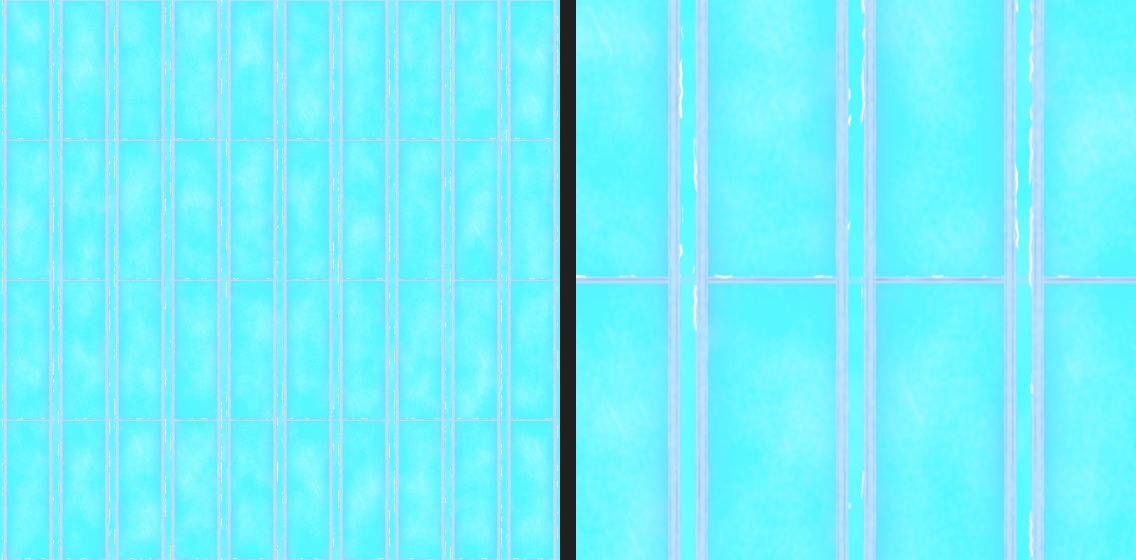
Left, the full canvas; right, a detail of the centre.
Write a three.js fragment shader that draws this pattern.

```glsl
varying vec2 vUv;

float hash(vec2 p) {
  return fract(sin(dot(p, vec2(127.1, 311.7))) * 4375.85);
}

vec2 cornerSlope(vec2 corner, vec2 period) {
  float angle = 6.2832 * hash(floor(mod(corner + 0.5, period)));
  return vec2(cos(angle), sin(angle));
}

// Gradient noise that wraps after a whole number of lattice cells
float noise(vec2 p, vec2 period) {
  vec2 i = floor(p), f = p - i;
  vec2 u = f * f * f * (f * (f * 6.0 - 15.0) + 10.0);
  vec2 e = vec2(1.0, 0.0);
  float a = dot(cornerSlope(i, period), f);
  float b = dot(cornerSlope(i + e.xy, period), f - e.xy);
  float c = dot(cornerSlope(i + e.yx, period), f - e.yx);
  float d = dot(cornerSlope(i + e.xx, period), f - e.xx);
  return mix(mix(a, b, u.x), mix(c, d, u.x), u.y);
}

float tiled(vec2 frequency) {
  return noise(vUv * frequency, frequency);
}

float cloudNoise(vec2 frequency) {
  float sum = 0.0, amplitude = 1.0;
  for (int octave = 0; octave < 5; octave++) {
    sum += amplitude * tiled(frequency);
    frequency *= 2.0;
    amplitude *= 0.55;
  }
  return sum;
}

float band(float x, float center, float halfWidth, float blur) {
  return 1.0 - smoothstep(halfWidth - blur, halfWidth + blur, abs(x - center));
}

void main() {
  // Ten columns by four rows, with signed distances to the nearest joints
  vec2 grid = vec2(10.0, 4.0);
  vec2 joint = (fract(vUv * grid + 0.5) - 0.5) / grid;
  vec2 away = abs(joint);
  float tint = hash(floor(vUv * grid) + 3.0);
  float cloud = cloudNoise(vec2(17.0, 13.0));
  float grain = tiled(vec2(230.0, 190.0)) + 0.6 * tiled(vec2(420.0, 310.0));

  // Frosted panel, paler towards its middle
  float middle = smoothstep(0.010, 0.036, away.x) * smoothstep(0.0, 0.06, away.y);
  float frost = 0.12 + 0.28 * middle + 0.65 * cloud + 0.16 * (tint - 0.5) + 0.22 * grain;
  vec3 color = mix(vec3(0.34, 0.97, 1.0), vec3(0.62, 0.985, 1.0), clamp(frost, 0.0, 1.0));

  // Fine scratches and slanted brush marks
  float scratch = smoothstep(0.05, 0.0, abs(tiled(vec2(90.0, 36.0)) + 0.3 * cloud));
  float brushed = noise(vec2(160.0 * vUv.x + 80.0 * vUv.y, 12.0 * vUv.y), vec2(80.0, 12.0));
  float worn = smoothstep(0.1, 0.5, cloud) * middle;
  color = mix(color, vec3(0.70, 0.98, 1.0), worn * (0.18 * scratch + 0.5 * smoothstep(0.1, 0.45, brushed)));

  // Blue shade and milky haze beside the rails
  float shade = exp(-max(away.x - 0.012, 0.0) / 0.0075);
  shade *= clamp(0.62 + 0.9 * tiled(vec2(20.0, 11.0)) + 0.3 * cloud, 0.0, 1.0);
  color = mix(color, vec3(0.43, 0.87, 1.0), shade);
  float haze = smoothstep(0.15, 0.7, cloudNoise(vec2(14.0, 18.0))) * exp(-away.x / 0.02);
  color = mix(color, vec3(0.64, 0.93, 1.0), 0.75 * haze);
  color = mix(color, vec3(0.33, 0.91, 1.0), 0.45 * exp(-away.y / 0.005));

  // Cross bars with a dark core and chipped rims
  float bar = band(joint.y, 0.0, 0.0020, 0.0007);
  float core = band(joint.y, 0.0003, 0.0008, 0.0006);
  vec3 barColor = mix(vec3(0.72, 0.88, 1.0), vec3(0.64, 0.74, 0.97), core * (0.65 + tiled(vec2(50.0, 8.0))));
  color = mix(color, barColor, bar);
  float barChip = band(joint.y, 0.0021 + 0.0012 * tiled(vec2(160.0, 4.0)), 0.0008, 0.0005);
  barChip *= smoothstep(0.05, 0.25, tiled(vec2(70.0, 24.0)) + 0.3 * tiled(vec2(240.0, 8.0)));
  color = mix(color, vec3(0.93, 0.97, 1.0), barChip);

  // Paired grooved rails
  float wobble = 0.0006 * tiled(vec2(30.0, 90.0));
  float rail = band(away.x, 0.0081 + wobble, 0.0037, 0.0007);
  float groove = max(band(away.x, 0.0067, 0.0007, 0.0005), 0.8 * band(away.x, 0.0106, 0.0006, 0.0005));
  groove *= clamp(0.65 + 0.8 * tiled(vec2(40.0, 28.0)), 0.0, 1.0);
  vec3 railColor = mix(vec3(0.73, 0.89, 1.0), vec3(0.68, 0.80, 0.99), groove);
  railColor += vec3(0.05, 0.03, 0.0) * grain;
  color = mix(color, railColor, rail * (0.96 - 0.25 * haze));

  // Bright channel between the rails
  float channel = band(joint.x, 0.0, 0.0043, 0.0006);
  vec3 channelColor = mix(vec3(0.33, 0.98, 1.0), vec3(0.48, 0.98, 1.0), clamp(0.3 + cloud, 0.0, 1.0));
  channelColor = mix(channelColor, vec3(0.68, 0.88, 1.0), 0.55 * bar);
  color = mix(color, channelColor, channel);

  // Ragged white chips along the channel rims
  float rim = 0.0041 + 0.0014 * tiled(vec2(90.0, 150.0));
  float chipped = tiled(vec2(130.0, 26.0)) + 0.5 * tiled(vec2(110.0, 110.0));
  float chip = band(away.x, rim, 0.0008, 0.0005) * smoothstep(0.16, 0.30, chipped);
  color = mix(color, vec3(0.96, 0.99, 1.0), chip);

  gl_FragColor = vec4(clamp(color, 0.0, 1.0), 1.0);
}
```
